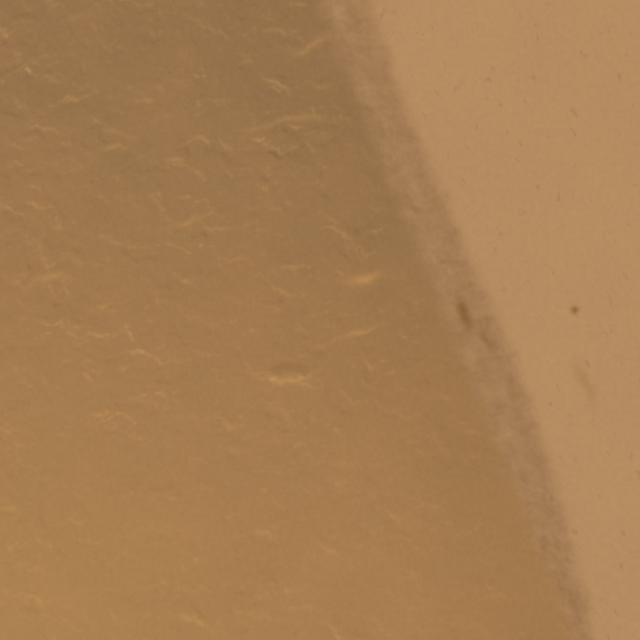
Write a Shadertoy shader that draws this texture.

```glsl
vec2 hashGradient(vec2 cell) {
    vec3 h = fract(cell.xyx * vec3(0.1031, 0.1030, 0.0973));
    h += dot(h, h.yzx + 33.33);
    return 2.0 * fract((h.xx + h.yz) * h.zy) - 1.0;
}

float gradientNoise(vec2 p) {
    vec2 i = floor(p), f = fract(p);
    vec2 u = f * f * f * (f * (f * 6.0 - 15.0) + 10.0);
    float low = mix(dot(hashGradient(i), f),
                    dot(hashGradient(i + vec2(1, 0)), f - vec2(1, 0)), u.x);
    float high = mix(dot(hashGradient(i + vec2(0, 1)), f - vec2(0, 1)),
                     dot(hashGradient(i + 1.0), f - 1.0), u.x);
    return mix(low, high, u.y);
}

float fbm(vec2 p) {
    float sum = 0.0, gain = 0.6;
    for (int i = 0; i < 4; i++) {
        sum += gain * gradientNoise(p);
        p = mat2(1.6, 1.2, -1.2, 1.6) * p + 17.3;
        gain *= 0.5;
    }
    return sum;
}

// Soft ellipse whose long axis is tilted and curved
float flake(vec2 p, vec2 centre, vec2 size, float tilt, float bend) {
    vec2 q = p - centre;
    q.y -= tilt * q.x + bend * q.x * q.x;
    q /= size;
    return exp(-dot(q, q));
}

float plasterHeight(vec2 p) {
    vec2 warp = vec2(fbm(p * 16.0), fbm(p * 16.0 + 41.0));
    return fbm((p + 0.045 * warp) * vec2(22.0, 29.0));
}

void mainImage(out vec4 fragColor, in vec2 fragCoord) {
    vec2 p = fragCoord / iResolution.xy;
    float rough = fbm(p * 24.0);
    float grain = gradientNoise(p * 170.0) + 0.8 * gradientNoise(p * 85.0 + 9.0);

    // Signed distances across the two borders of the slanting strip
    float inner = p.x - (0.898 - 0.398 * p.y) + 0.016 * rough;
    float outer = p.x - (0.944 - 0.352 * p.y)
                - 0.016 * sin(6.2832 * (0.62 - p.y)) + 0.018 * rough;

    // Shaded plaster, warmer towards the lower left
    vec3 plaster = mix(vec3(0.662, 0.496, 0.314), vec3(0.592, 0.450, 0.300),
                       smoothstep(0.0, 1.0, p.y));
    plaster += vec3(0.016, 0.014, 0.004) * smoothstep(0.5, 0.0, p.x) * (1.0 - p.y);
    plaster -= vec3(0.030, 0.023, 0.016) * smoothstep(-0.30, 0.0, inner) * (1.0 - 0.6 * p.y);
    plaster += vec3(0.030, 0.014, 0.010) * fbm(p * 9.0 + 3.0);

    // Raised curls lit from above
    float relief = plasterHeight(p) - plasterHeight(p + vec2(0.003, 0.007));
    float patches = smoothstep(-0.25, 0.35, fbm(p * 8.0 + 11.0));
    float strength = mix(0.55, 1.0, smoothstep(0.25, 0.55, p.y)) * (0.4 + 0.8 * patches);
    strength *= 1.0 - 0.5 * smoothstep(-0.14, -0.02, inner);
    float curls = smoothstep(0.02, 0.42, relief) * strength;
    float hollows = smoothstep(0.02, 0.45, -relief) * strength;
    plaster += vec3(0.092, 0.067, 0.032) * curls - vec3(0.046, 0.038, 0.028) * hollows;

    // Larger flakes
    vec2 torn = p + 0.014 * vec2(rough, fbm(p * 30.0 + 7.0));
    float flakes = flake(torn, vec2(0.568, 0.563), vec2(0.026, 0.008), 0.15, 3.0)
                 + 0.8 * flake(torn, vec2(0.450, 0.404), vec2(0.036, 0.005), 0.10, 5.0)
                 + 0.6 * flake(torn, vec2(0.485, 0.930), vec2(0.024, 0.008), 0.50, 0.0)
                 + 0.7 * flake(torn, vec2(0.565, 0.482), vec2(0.024, 0.005), 0.35, 0.0)
                 + 0.7 * flake(torn, vec2(0.175, 0.770), vec2(0.018, 0.005), 0.0, 0.0)
                 + 0.5 * flake(torn, vec2(0.455, 0.815), vec2(0.060, 0.005), 0.15, -3.0)
                 + 0.5 * flake(torn, vec2(0.080, 0.570), vec2(0.030, 0.005), 0.2, -12.0)
                 + 0.5 * flake(torn, vec2(0.295, 0.655), vec2(0.020, 0.005), 0.3, 0.0);
    plaster += vec3(0.105, 0.078, 0.030) * flakes;
    plaster -= 0.03 * flake(torn, vec2(0.450, 0.422), vec2(0.035, 0.009), 0.0, 0.0);

    // Greyer strip with scuffs stretched along its length
    vec2 along = vec2(p.x + 0.38 * p.y, p.y - 0.38 * p.x);
    float scuffs = fbm(along * vec2(44.0, 26.0));
    vec3 strip = vec3(0.640, 0.488, 0.335) + vec3(0.065, 0.054, 0.042) * scuffs;
    strip += 0.07 * relief;
    float rim = exp(-pow((outer + 0.014) / 0.018, 2.0)) * smoothstep(0.0, 0.4, scuffs + 0.05);
    strip -= vec3(0.060, 0.054, 0.046) * rim * smoothstep(0.95, 0.65, p.y);

    // Smooth bright wall with sparse pits
    vec3 wall = vec3(0.712, 0.550, 0.380) + vec3(0.016, 0.014, 0.012) * fbm(p * 6.0 + 23.0);
    float pits = smoothstep(0.18, 0.42, fbm(along * vec2(68.0, 38.0) + 5.0));
    wall -= vec3(0.042, 0.040, 0.034) * pits;
    wall -= 0.14 * flake(p, vec2(0.898, 0.516), vec2(0.006), 0.0, 0.0);
    wall -= 0.04 * flake(torn, vec2(0.915, 0.400), vec2(0.016, 0.020), -1.6, 0.0);

    // Join the three surfaces
    vec3 color = mix(plaster, strip, smoothstep(-0.020, 0.020, inner));
    color = mix(color, wall, smoothstep(-0.020, 0.016, outer));
    color -= 0.10 * flake(torn, vec2(0.724, 0.510), vec2(0.012, 0.017), -1.2, 0.0);
    color -= 0.05 * flake(torn, vec2(0.762, 0.470), vec2(0.013, 0.014), -1.0, 0.0);
    color += 0.014 * grain;
    fragColor = vec4(clamp(color, 0.0, 1.0), 1.0);
}
```
